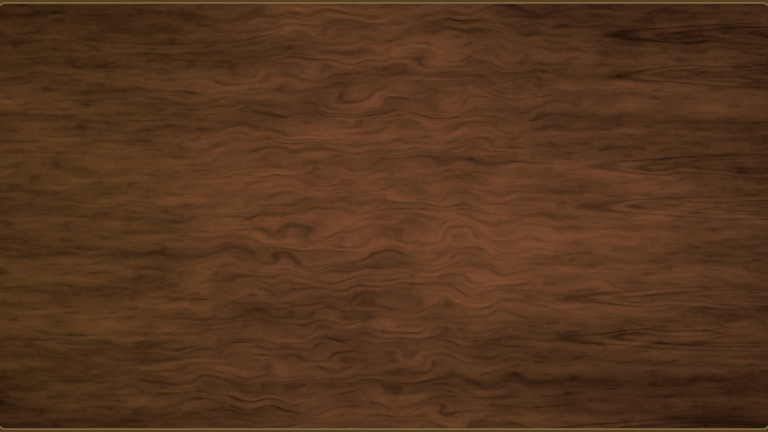
Write a Shadertoy shader that draws this texture.

```glsl
const float TAU = 6.2831853;
const vec3 DEEP_BROWN = vec3(0.225, 0.132, 0.072);
const vec3 WALNUT = vec3(0.325, 0.202, 0.119);
const vec3 WARM_BROWN = vec3(0.430, 0.264, 0.163);
const vec3 GOLD = vec3(0.47, 0.385, 0.235);
const vec3 OLIVE_SHADE = vec3(0.34, 0.245, 0.125);

vec2 hashDirection(vec2 cell) {
    vec3 h = fract(cell.xyx * vec3(0.1031, 0.1030, 0.0973));
    h += dot(h, h.yzx + 33.33);
    float angle = TAU * fract((h.x + h.y) * h.z);
    return vec2(cos(angle), sin(angle));
}

float gradientNoise(vec2 p) {
    vec2 cell = floor(p);
    vec2 f = p - cell;
    vec2 u = f * f * f * (f * (f * 6.0 - 15.0) + 10.0);
    vec2 e = vec2(1.0, 0.0);
    float a = dot(hashDirection(cell), f);
    float b = dot(hashDirection(cell + e), f - e);
    float c = dot(hashDirection(cell + e.yx), f - e.yx);
    float d = dot(hashDirection(cell + e.xx), f - e.xx);
    return mix(mix(a, b, u.x), mix(c, d, u.x), u.y);
}

float fbm(vec2 p, int octaves) {
    float sum = 0.0;
    float weight = 1.0;
    for (int i = 0; i < octaves; i++) {
        sum += weight * gradientNoise(p);
        p = p * 2.03 + vec2(17.3, 9.1);
        weight *= 0.5;
    }
    return sum;
}

// Fold the canvas into mirrored veneer strips that drift sideways
vec2 veneerCoord(vec2 p, float period, float centre, float skew) {
    float v = mod(p.y - centre + 0.5 * period, period) - 0.5 * period;
    return vec2(p.x - skew * (p.y - 0.5), abs(v));
}

// Dark contour lines of a height field
float ringLine(float height, float sharpness) {
    return pow(0.5 + 0.5 * cos(TAU * height), sharpness);
}

// Nested pointed arches that open to the right
float cathedral(vec2 q, vec2 tip, float warp) {
    float lines = 0.0;
    for (int i = 0; i < 3; i++) {
        float k = float(i);
        float start = tip.x + 0.13 * k;
        float across = q.y - tip.y + 0.006 * warp;
        float c = q.x - start - across * across * (480.0 + 300.0 * k) + 0.07 * warp;
        float fade = 1.0 - 0.5 * smoothstep(0.0, 0.4, q.x - start);
        lines += exp(-c * c / 0.0013) * fade * (1.0 - 0.28 * k);
    }
    return lines;
}

// Wood tone: 0 is dark, 1 is light
float woodTone(vec2 p, vec2 q) {
    float figured = smoothstep(0.3, 0.65, q.x) * (1.0 - smoothstep(1.1, 1.4, q.x));
    float sway = fbm(q * vec2(1.6, 7.0), 2);
    float curl = fbm(q * vec2(6.5, 14.0) + 4.7, 2) + 0.6 * fbm(p * vec2(8.0, 16.0) + 21.0, 2);
    float bend = curl * mix(0.010, 0.036, figured) + 0.015 * sway;
    vec2 flow = vec2(q.x, p.y + bend);
    float patches = gradientNoise(p * vec2(7.0, 20.0) + 31.0) + 0.5 * sway;
    float presence = smoothstep(-0.1, 0.35, patches);

    // Broad stains, then streaks that follow the bent grain
    float tone = 0.55 + 0.42 * fbm(p * vec2(1.3, 4.5) + 2.6, 2);
    tone += 0.34 * fbm(flow * vec2(2.2, 19.0) + 11.0, 2);
    tone += 0.30 * fbm(flow * vec2(9.0, 52.0) + 5.0, 2);
    tone += 0.13 * gradientNoise(p * vec2(16.0, 100.0));
    tone += 0.13 * gradientNoise(p * vec2(75.0, 125.0) + 8.0);

    // Short dark pores along the grain
    float pores = gradientNoise(flow * vec2(22.0, 95.0) + 50.0);
    tone -= 0.20 * smoothstep(0.12, 0.45, pores);

    // Curly figure, growth rings, arches and strip seams
    tone += figured * (0.18 * curl + 0.10);
    tone -= mix(0.12, 0.36, figured) * presence * ringLine(flow.y * 34.0, 4.0);
    tone -= mix(0.06, 0.16, figured) * (1.0 - presence) * ringLine(flow.y * 55.0 + 0.3, 3.0);
    tone -= 0.42 * cathedral(q, vec2(1.375, 0.048), curl);
    tone -= 0.18 * smoothstep(0.115, 0.152, q.y + 0.03 * sway);
    return tone;
}

vec3 woodColor(float tone) {
    float t = 2.0 * clamp(tone, -0.35, 1.15);
    vec3 lower = mix(DEEP_BROWN, WALNUT, min(t, 1.0));
    return mix(lower, WARM_BROWN, max(t - 1.0, 0.0));
}

float roundedBox(vec2 p, vec2 halfSize, float radius) {
    vec2 d = abs(p) - halfSize + radius;
    return length(max(d, 0.0)) + min(max(d.x, d.y), 0.0) - radius;
}

void mainImage(out vec4 fragColor, in vec2 fragCoord) {
    vec2 p = fragCoord / iResolution.y;
    float aspect = iResolution.x / iResolution.y;
    vec2 centred = p - 0.5 * vec2(aspect, 1.0);
    float pixel = 1.0 / iResolution.y;

    // Wood with soft edge shading and a slightly olive left side
    float tone = woodTone(p, veneerCoord(p, 0.305, 0.873, 0.15));
    vec2 edge = centred / vec2(0.5 * aspect, 0.5);
    tone += 0.27 - 0.80 * dot(edge * edge, vec2(0.5));
    vec3 color = woodColor(tone);
    color *= mix(vec3(1.0, 1.04, 0.91), vec3(1.0), smoothstep(0.1, 0.8, p.x));

    // Thin gold rim with rounded corners
    float rim = roundedBox(centred, vec2(0.5 * aspect + 0.006, 0.4935), 0.02);
    color = mix(color, OLIVE_SHADE, smoothstep(-pixel, pixel, rim));
    float line = 1.0 - smoothstep(0.0022 - 0.5 * pixel, 0.0022 + 0.5 * pixel, abs(rim));
    color = mix(color, GOLD, line);

    fragColor = vec4(color, 1.0);
}
```
